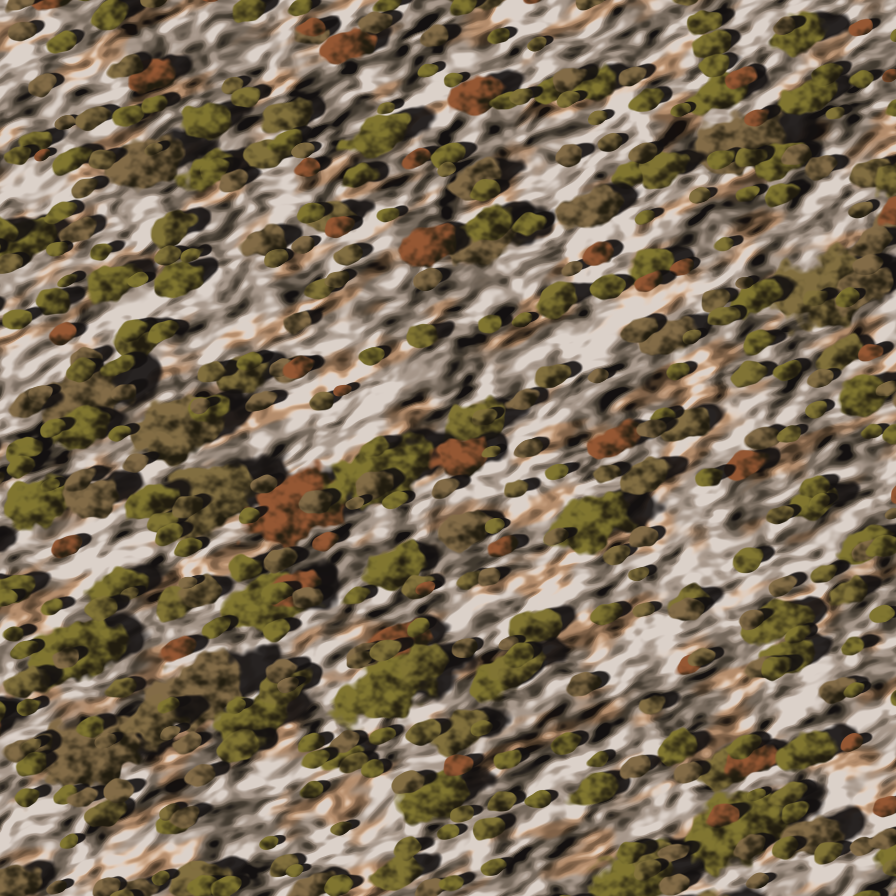
Give the GLSL for this texture, as a WebGL 1 fragment shader.

```glsl
precision highp float;

uniform vec2 u_resolution;

const float SLOPE_ANGLE = 0.45;
const vec2 OUTCROP_SCALE = vec2(6.0, 13.0);
const vec2 ROCK_SCALE = vec2(20.0, 42.0);
const vec2 LIGHT_STEP = vec2(0.24, -0.32);
const float GROUND_LEVEL = 0.62;
const float OUTCROP_GAIN = 0.50;
const float RELIEF_GAIN = 0.62;

const float COARSEST_CELLS = 8.0;
const float CELL_GROWTH = 1.75;
const float BUSH_CHANCE = 0.47;
const vec2 BUSH_RADIUS = vec2(0.26, 0.48);
const float BUSH_ASPECT = 0.68;
const float BUSH_RAGGED = 0.50;
const vec2 SHADOW_OFFSET = vec2(0.75, 0.12);
const vec2 SHADOW_SIZE = vec2(0.95, 0.52);
const float SHADOW_OPACITY = 0.90;

const vec3 SHADOW = vec3(0.075, 0.063, 0.062);
const vec3 DARK_EARTH = vec3(0.26, 0.23, 0.19);
const vec3 GREY_EARTH = vec3(0.46, 0.41, 0.36);
const vec3 TAN_STONE = vec3(0.65, 0.59, 0.54);
const vec3 PALE_STONE = vec3(0.86, 0.82, 0.79);
const vec3 WARM_SOIL = vec3(1.08, 0.93, 0.78);
const vec3 LEAF_DEEP = vec3(0.13, 0.11, 0.06);
const vec3 LEAF_GREEN = vec3(0.50, 0.46, 0.19);
const vec3 LEAF_BROWN = vec3(0.51, 0.42, 0.28);
const vec3 LEAF_RUST = vec3(0.58, 0.34, 0.20);

vec3 hash3(vec2 p) {
  vec3 h = fract(vec3(p.xyx) * vec3(0.1031, 0.1030, 0.0973));
  h += dot(h, h.yxz + 33.33);
  return fract((h.xxy + h.yzz) * h.zyx);
}

float cornerGradient(vec2 cell, vec2 offset) {
  float angle = 6.2832 * hash3(cell).x;
  return dot(vec2(cos(angle), sin(angle)), offset);
}

float gradientNoise(vec2 p) {
  vec2 i = floor(p), f = p - i;
  vec2 w = f * f * f * (f * (f * 6.0 - 15.0) + 10.0);
  vec2 x = vec2(1.0, 0.0);
  float low = mix(cornerGradient(i, f), cornerGradient(i + x, f - x), w.x);
  float high = mix(cornerGradient(i + x.yx, f - x.yx),
                   cornerGradient(i + 1.0, f - 1.0), w.x);
  return mix(low, high, w.y);
}

float fbm(vec2 p) {
  float sum = 0.0, amplitude = 1.0;
  for (int i = 0; i < 3; i++) {
    sum += amplitude * gradientNoise(p);
    p = mat2(1.7, 0.6, -0.6, 1.7) * p + 17.3;
    amplitude *= 0.58;
  }
  return sum;
}

vec2 alongSlope(vec2 p) {
  float c = cos(SLOPE_ANGLE), s = sin(SLOPE_ANGLE);
  return mat2(c, -s, s, c) * p;
}

// Stony ground: tilted strata lit from the left
vec3 groundColor(vec2 p) {
  vec2 q = alongSlope(p);
  vec2 warp = 0.012 * vec2(gradientNoise(p * 19.0), gradientNoise(p * 19.0 + 41.0));
  vec2 rock = (q + warp) * ROCK_SCALE;
  float relief = fbm(rock) - fbm(rock - LIGHT_STEP);
  float tone = GROUND_LEVEL + OUTCROP_GAIN * fbm(q * OUTCROP_SCALE + 7.0)
             + RELIEF_GAIN * relief;
  vec3 color = mix(SHADOW, DARK_EARTH, smoothstep(0.10, 0.28, tone));
  color = mix(color, GREY_EARTH, smoothstep(0.28, 0.48, tone));
  color = mix(color, TAN_STONE, smoothstep(0.48, 0.66, tone));
  color = mix(color, PALE_STONE, smoothstep(0.66, 0.90, tone));
  float soil = smoothstep(0.02, 0.40, fbm(q * vec2(9.0, 24.0) + 63.0));
  return color * mix(vec3(1.0), WARM_SOIL, soil * smoothstep(1.0, 0.7, tone));
}

// One layer of scattered bushes with shadows cast to the right
vec3 addBushes(vec3 color, vec2 p, float cells, float seed, float ragged, float leaf) {
  vec2 g = p * cells, home = floor(g);
  for (int j = 1; j >= -1; j--) {
    for (int i = -1; i <= 1; i++) {
      vec2 cell = home + vec2(float(i), float(j));
      vec3 place = hash3(cell + seed);
      vec3 kind = hash3(cell + seed + 57.0);
      if (kind.x > BUSH_CHANCE) continue;
      float radius = mix(BUSH_RADIUS.x, BUSH_RADIUS.y, place.z);
      vec2 d = (g - cell - mix(vec2(0.1), vec2(0.9), place.xy)) / radius;
      d.y -= 0.22 * d.x;
      vec2 e = d / vec2(1.0, BUSH_ASPECT);
      float shade = length((d - SHADOW_OFFSET) / SHADOW_SIZE) + 0.8 * ragged;
      color = mix(color, SHADOW, SHADOW_OPACITY * smoothstep(1.1, 0.82, shade));

      vec3 lit = mix(LEAF_GREEN, LEAF_BROWN, smoothstep(0.35, 0.85, kind.y));
      lit = mix(lit, LEAF_RUST, step(0.91, kind.z));
      float light = 0.62 - 0.28 * e.x + 0.20 * e.y + 0.75 * leaf;
      vec3 foliage = mix(LEAF_DEEP, lit, smoothstep(0.0, 0.95, light));
      float cover = smoothstep(1.06, 0.88, length(e) + ragged);
      color = mix(color, foliage, cover);
    }
  }
  return color;
}

void main() {
  vec2 p = gl_FragCoord.xy / u_resolution.y;
  vec3 color = groundColor(p);
  float ragged = BUSH_RAGGED * fbm(p * 27.0 + 5.0);
  float leaf = fbm(p * vec2(48.0, 56.0) + 90.0);
  float cells = COARSEST_CELLS;
  for (int layer = 0; layer < 3; layer++) {
    color = addBushes(color, p, cells, 131.0 * float(layer), ragged, leaf);
    cells *= CELL_GROWTH;
  }
  gl_FragColor = vec4(color, 1.0);
}
```
